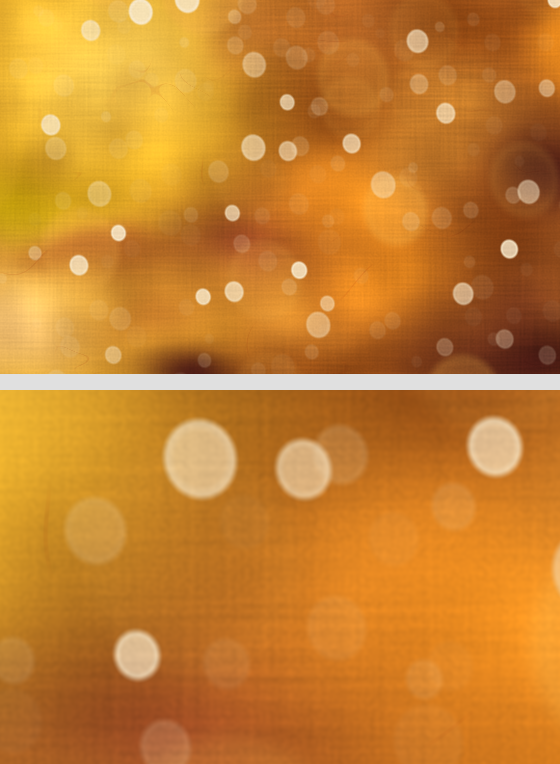
Top: the whole. Bottom: its middle third, enlarged.
Reproduce this background procedurally as a Shadertoy shader.

```glsl
const vec3 LEMON  = vec3(0.98, 0.80, 0.32);
const vec3 GOLD   = vec3(0.87, 0.64, 0.14);
const vec3 OLIVE  = vec3(0.76, 0.61, 0.04);
const vec3 AMBER  = vec3(0.81, 0.51, 0.17);
const vec3 ORANGE = vec3(0.93, 0.55, 0.12);
const vec3 CREAM  = vec3(0.96, 0.76, 0.44);
const vec3 BROWN  = vec3(0.57, 0.28, 0.07);
const vec3 RUST   = vec3(0.70, 0.39, 0.14);
const vec3 ROSE   = vec3(0.57, 0.25, 0.14);
const vec3 UMBER  = vec3(0.30, 0.11, 0.08);
const vec3 HAZE   = vec3(0.96, 0.70, 0.29);
const vec3 SPARK  = vec3(0.97, 0.91, 0.79);

const float WARP = 0.09;            // wobble of the colour washes
const float MOTTLE = 0.30;          // broad light and dark clouds
const float THREADS = 150.0;        // threads per canvas height
const float WEAVE_DEPTH = 0.12;
const float GRAIN_DEPTH = 0.07;
const float SCRATCH_DEPTH = 0.08;
const float DISC_TILT = 0.25;
const float DISC_SQUEEZE = 1.10;

vec2 hash2(vec2 p) {
    vec3 q = fract(p.xyx * vec3(0.1031, 0.1030, 0.0973));
    q += dot(q, q.yzx + 33.33);
    return fract((q.xx + q.yz) * q.zy);
}

float corner(vec2 cell, vec2 offset) {
    return dot(hash2(cell) * 2.0 - 1.0, offset);
}

float gradientNoise(vec2 p) {
    vec2 i = floor(p), f = fract(p);
    vec2 u = f * f * f * (f * (f * 6.0 - 15.0) + 10.0);
    vec2 e = vec2(1.0, 0.0);
    return mix(mix(corner(i, f), corner(i + e.xy, f - e.xy), u.x),
               mix(corner(i + e.yx, f - e.yx), corner(i + e.xx, f - e.xx), u.x), u.y);
}

// Soft elliptical pool of colour
void wash(inout vec3 col, vec2 p, vec2 centre, vec2 radius, vec3 tint) {
    vec2 q = (p - centre) / radius;
    col = mix(col, tint, exp(-dot(q, q)));
}

vec3 colourWashes(vec2 p) {
    vec3 col = mix(GOLD, RUST, smoothstep(0.45, 0.95, p.x));
    // Upper half
    wash(col, p, vec2(0.70, 0.92), vec2(0.14, 0.14), RUST);
    wash(col, p, vec2(0.56, 0.72), vec2(0.20, 0.12), GOLD);
    wash(col, p, vec2(0.31, 0.83), vec2(0.28, 0.21), LEMON);
    wash(col, p, vec2(0.92, 0.72), vec2(0.21, 0.20), BROWN);
    wash(col, p, vec2(1.25, 0.92), vec2(0.25, 0.13), BROWN);
    wash(col, p, vec2(0.98, 0.92), vec2(0.13, 0.12), RUST);
    wash(col, p, vec2(1.25, 0.72), vec2(0.16, 0.11), AMBER);
    // Lower left
    wash(col, p, vec2(0.00, 0.45), vec2(0.22, 0.12), OLIVE);
    wash(col, p, vec2(0.03, 0.14), vec2(0.26, 0.17), CREAM);
    wash(col, p, vec2(0.26, 0.31), vec2(0.28, 0.05), RUST);
    wash(col, p, vec2(0.68, 0.34), vec2(0.23, 0.14), ROSE);
    wash(col, p, vec2(0.85, 0.00), vec2(0.45, 0.14), BROWN);
    wash(col, p, vec2(0.43, 0.18), vec2(0.17, 0.12), AMBER);
    wash(col, p, vec2(0.79, 0.17), vec2(0.13, 0.13), AMBER);
    wash(col, p, vec2(0.52, 0.00), vec2(0.13, 0.06), UMBER);
    // Glow right of the middle
    wash(col, p, vec2(0.95, 0.47), vec2(0.22, 0.15), ORANGE);
    wash(col, p, vec2(1.06, 0.26), vec2(0.20, 0.16), ORANGE);
    wash(col, p, vec2(1.13, 0.60), vec2(0.17, 0.12), AMBER);
    // Right edge
    wash(col, p, vec2(1.35, 0.37), vec2(0.13, 0.18), BROWN);
    wash(col, p, vec2(1.47, 0.56), vec2(0.16, 0.17), UMBER);
    wash(col, p, vec2(1.42, 0.05), vec2(0.32, 0.18), UMBER);
    wash(col, p, vec2(1.52, 0.88), vec2(0.10, 0.16), ORANGE);
    return col;
}

// Coverage of scattered lens discs, one candidate per jittered cell
float bokeh(vec2 p, float cellSize, vec2 radii, float blur, vec2 opacity, float density, float seed) {
    float clear = 1.0;
    vec2 home = floor(p / cellSize);
    float c = cos(DISC_TILT), s = sin(DISC_TILT);
    for (int y = -1; y <= 1; y++)
    for (int x = -1; x <= 1; x++) {
        vec2 id = home + vec2(x, y) + seed;
        vec2 look = hash2(id + 41.0);
        vec2 d = p - (id - seed + hash2(id)) * cellSize;
        d = mat2(c, -s, s, c) * d * vec2(DISC_SQUEEZE, 1.0);
        float r = mix(radii.x, radii.y, look.x);
        float dist = length(d);
        float fill = 1.0 - smoothstep(r - blur, r + blur, dist);
        float rim = 0.86 + 0.14 * smoothstep(0.65, 0.9, dist / r);
        float strength = mix(opacity.x, opacity.y, look.y * look.y * look.y);
        float present = step(hash2(id + 87.0).x, density);
        clear *= 1.0 - fill * rim * strength * present;
    }
    return 1.0 - clear;
}

void mainImage(out vec4 fragColor, in vec2 fragCoord) {
    vec2 p = fragCoord / iResolution.y;
    vec2 warp = vec2(gradientNoise(p * 4.0 + 7.0), gradientNoise(p * 4.0 + 31.0));
    vec3 col = colourWashes(p + WARP * warp);
    float cloud = gradientNoise(p * 3.7 + 14.0) + 0.6 * gradientNoise(p * 8.0 + 45.0);
    col *= 1.0 + MOTTLE * cloud * vec3(0.8, 1.0, 1.1);

    // Lens discs, from large and faint to small and bright
    col = mix(col, HAZE, bokeh(p, 0.25, vec2(0.08, 0.12), 0.016, vec2(0.07, 0.45), 0.6, 11.0));
    col = mix(col, SPARK, bokeh(p, 0.11, vec2(0.012, 0.030), 0.004, vec2(0.04, 0.20), 0.6, 53.0));
    col = mix(col, SPARK, bokeh(p, 0.14, vec2(0.018, 0.037), 0.004, vec2(0.05, 1.05), 0.8, 29.0));

    // Woven cloth, strongest in the darker areas
    float weave = gradientNoise(p * vec2(6.0, THREADS)) + 0.7 * gradientNoise(p * vec2(THREADS, 6.0) + 19.0);
    float patches = 0.8 + 0.8 * gradientNoise(p * 3.0 + 63.0);
    float grain = gradientNoise(p * THREADS * 1.2);
    float luma = dot(col, vec3(0.30, 0.59, 0.11));
    col *= 1.0 + (WEAVE_DEPTH * weave * patches + GRAIN_DEPTH * grain) * (1.25 - luma);

    // Sparse hairline creases
    float crease = abs(gradientNoise(p * vec2(4.0, 7.0) + 2.0 * warp));
    float worn = smoothstep(0.12, 0.35, gradientNoise(p * 6.0 + 90.0));
    col *= 1.0 - SCRATCH_DEPTH * worn * (1.0 - smoothstep(0.004, 0.02, crease)) * vec3(0.4, 1.0, 1.2);

    fragColor = vec4(clamp(col, 0.0, 1.0), 1.0);
}
```
